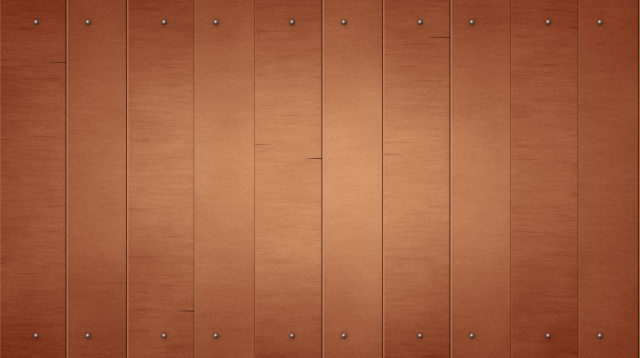
A Shadertoy shader for this texture:

```glsl
// Ten upright wooden planks, alternately wide and narrow, riveted at both ends.
// Warm light falls off from the centre; value noise adds stains and cross grain,
// and hashes vary tone, seam depth and small cracks. Lengths are canvas widths.

const float PAIR_WIDTH = 0.2;
const float WIDE_PLANK = 0.1052;
const float PAIR_SHIFT = 0.0022;
const float RIVET_INSET = 0.0347;
const float RIVET_RADIUS = 0.0041;

const vec3 WOOD_DARK = vec3(0.435, 0.148, 0.066);
const vec3 WOOD_LIGHT = vec3(0.83, 0.585, 0.415);
const vec3 SEAM_LIGHT = vec3(0.92, 0.64, 0.46);
const vec3 CRACK_COLOR = vec3(0.30, 0.13, 0.07);
const vec3 RIVET_RIM = vec3(0.22, 0.11, 0.08);
const vec3 RIVET_METAL = vec3(0.60, 0.50, 0.47);
const vec3 RIVET_GLINT = vec3(0.95, 0.91, 0.88);

float hash(vec2 p) {
    vec3 a = fract(p.xyx * vec3(0.1031, 0.1030, 0.0973));
    a += dot(a, a.yzx + 33.33);
    return fract((a.x + a.y) * a.z);
}

float noise(vec2 p) {
    vec2 i = floor(p), f = fract(p);
    f = f * f * (3.0 - 2.0 * f);
    return mix(mix(hash(i), hash(i + vec2(1, 0)), f.x),
               mix(hash(i + vec2(0, 1)), hash(i + vec2(1, 1)), f.x), f.y);
}

float fbm(vec2 p) {
    float sum = 0.0, gain = 0.5;
    for (int i = 0; i < 4; i++) {
        sum += gain * noise(p);
        p = p * 2.03 + 17.0;
        gain *= 0.5;
    }
    return sum;
}

// Pixel coverage of a line with the given half width
float lineCover(float d, float halfWidth, float px) {
    return clamp((d + halfWidth) / px + 0.5, 0.0, 1.0)
         - clamp((d - halfWidth) / px + 0.5, 0.0, 1.0);
}

float discCover(vec2 p, float radius, float px) {
    return 1.0 - smoothstep(-px, px, length(p) - radius);
}

// Light at the centre, with stains and fine cross grain
float woodTone(vec2 p, vec2 uv, float id, float wide) {
    vec2 c = 2.0 * uv - 1.0;
    vec2 q = p + id * vec2(3.7, 5.3);
    float tone = 0.055 + 0.93 * exp(-1.15 * dot(c, c));
    tone += 0.25 * (fbm(q * vec2(8.0, 8.0)) - 0.47);
    tone += 0.05 * (hash(vec2(id, 4.0)) - 0.5) - 0.035 * wide;
    float wave = 0.005 * noise(q * vec2(16.0, 12.0));
    float y = q.y + wave;
    tone += mix(0.03, 0.06, wide) * (noise(vec2(q.x * 13.0, y * 150.0)) - 0.5);
    tone += mix(0.04, 0.07, wide) * (noise(vec2(q.x * 50.0, y * 400.0)) - 0.5);
    float streak = noise(vec2(q.x * 24.0, y * 310.0));
    tone -= mix(0.01, 0.09, wide) * smoothstep(0.82, 1.0, streak);
    return tone + 0.08 * (noise(p * 520.0) - 0.5);
}

// Dark groove with a lit lip on its right; two seams in five are worn shallow
vec3 drawSeam(vec3 col, float d, float index, float px) {
    float worn = step(2.0, mod(index + 0.5, 5.0)) * step(mod(index + 0.5, 5.0), 4.0);
    float depth = mix(0.95, 0.35 + 0.25 * hash(vec2(index, 9.0)), worn);
    vec3 groove = col * vec3(0.50, 0.39, 0.34);
    vec3 lit = mix(col, SEAM_LIGHT, mix(0.55, 0.1, worn));
    col *= 1.0 - 0.06 * depth * exp(-abs(d) / 0.0025);
    col = mix(col, lit, lineCover(d - 0.0018, 0.0009, px));
    return mix(col, groove, depth * lineCover(d, 0.0008, px));
}

// Thin tapering split running inward from a plank edge
float crack(float inward, float y, float height, float seed) {
    float len = mix(0.012, 0.05, pow(hash(vec2(seed, 2.0)), 2.0));
    float level = height * mix(0.12, 0.9, hash(vec2(seed, 7.0)));
    float bend = 0.0008 * (noise(vec2(inward * 120.0, seed)) - 0.5);
    float taper = clamp(1.0 - inward / len, 0.0, 1.0);
    float body = 1.0 - smoothstep(0.0002, 0.0017, abs(y - level - bend));
    return body * sqrt(taper) * step(0.5, hash(vec2(seed, 5.0)));
}

vec3 drawRivet(vec3 col, vec2 p, float px) {
    vec2 shade = p - vec2(0.0006, -0.001);
    col *= 1.0 - 0.22 * exp(-dot(shade, shade) / 0.00003);
    col = mix(col, RIVET_RIM, 0.85 * discCover(p, RIVET_RADIUS, px));
    float light = clamp(0.85 + dot(p, vec2(-70.0, 110.0)), 0.4, 1.4);
    col = mix(col, RIVET_METAL * light, discCover(p, RIVET_RADIUS * 0.8, px));
    vec2 glint = p - vec2(-0.0009, 0.0011);
    return mix(col, RIVET_GLINT, 0.85 * exp(-dot(glint, glint) / 0.0000018));
}

void mainImage(out vec4 fragColor, in vec2 fragCoord) {
    float px = 1.0 / iResolution.x;
    vec2 p = fragCoord * px;
    float height = iResolution.y * px;

    // Plank index and position within it
    float pair = floor((p.x + PAIR_SHIFT) / PAIR_WIDTH);
    float x = p.x + PAIR_SHIFT - pair * PAIR_WIDTH;
    float wide = 1.0 - step(WIDE_PLANK, x);
    float id = 2.0 * pair + 1.0 - wide;
    float left = x - WIDE_PLANK * (1.0 - wide);
    float right = mix(PAIR_WIDTH - WIDE_PLANK, WIDE_PLANK, wide) - left;

    float tone = woodTone(p, fragCoord / iResolution.xy, id, wide);
    vec3 col = mix(WOOD_DARK, WOOD_LIGHT, clamp(tone, -0.05, 1.15));

    float splits = max(crack(right, p.y, height, id + 31.0),
                       0.35 * crack(left, p.y, height, id + 67.0));
    col = mix(col, CRACK_COLOR, 0.75 * splits * mix(0.2, 1.0, wide));

    col = drawSeam(col, left, id + 4.0, px);
    col = drawSeam(col, -right, id + 5.0, px);

    // One rivet near each end of the plank
    float rivetX = mix(0.0345, 0.0587, wide);
    float rivetY = p.y < 0.5 * height ? RIVET_INSET : height - RIVET_INSET;
    col = drawRivet(col, vec2(left - rivetX, p.y - rivetY), px);

    fragColor = vec4(clamp(col, 0.0, 1.0), 1.0);
}
```
